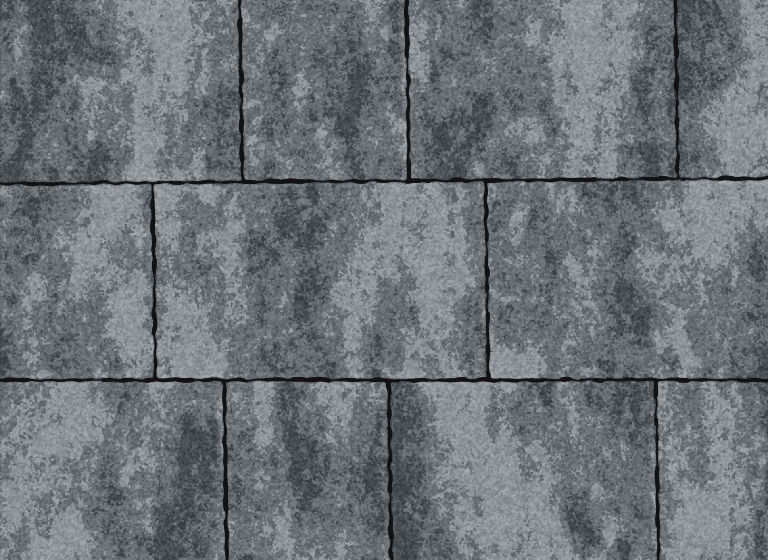
A WebGL 2 fragment shader for this texture:

```glsl
#version 300 es
precision highp float;
// Three courses of weathered grey concrete paving slabs with dark, chipped joints.
uniform vec2 u_resolution;
out vec4 outColor;

vec3 hash3(vec2 p) {
  vec3 h = fract(vec3(p.xyx) * vec3(0.1031, 0.1030, 0.0973));
  h += dot(h, h.yxz + 33.33);
  return fract((h.xxy + h.yzz) * h.zyx);
}

// Cellular noise centred on zero: low sharpness gives clouds, high gives grains.
float cells(vec2 p, float sharpness) {
  vec2 base = floor(p), f = p - base;
  float sum = 0.0, total = 0.0;
  for (int y = -1; y <= 1; y++)
    for (int x = -1; x <= 1; x++) {
      vec2 o = vec2(x, y);
      vec3 h = hash3(base + o);
      vec2 d = o + h.xy - f;
      float weight = exp(-sharpness * dot(d, d));
      sum += weight * h.z;
      total += weight;
    }
  return sum / total - 0.5;
}

// Blotches stretched upright at large scale, rounder as they get finer.
float mottle(vec2 p) {
  float sum = 0.0, amp = 0.8, freq = 12.0;
  for (int i = 0; i < 5; i++) {
    sum += amp * cells(p * freq * vec2(1.0, 0.35 + 0.15 * float(i)) + 17.0 * float(i), 8.0);
    amp *= 0.84;
    freq *= 2.05;
  }
  return sum;
}

// Distance inward from the edge of a slab with rounded corners.
float slabDepth(vec2 p, vec2 halfSize, float radius) {
  vec2 q = abs(p) - halfSize + radius;
  return radius - length(max(q, 0.0)) - min(max(q.x, q.y), 0.0);
}

void main() {
  vec2 p = gl_FragCoord.xy / u_resolution.x;
  float pixel = 1.0 / u_resolution.x;

  // Uneven laying: wavy edges and a slightly tilted upper joint.
  vec2 w = p;
  w += 0.0005 * (sin(p.yx * 95.0 + 3.0 * sin(p.yx * 41.0)) + sin(p.yx * 233.0 + p * 9.0));
  w.y -= 0.007 * (p.x - 0.5) * smoothstep(0.3, 0.48, p.y);

  // Courses, counted -1, 0, 1 from the bottom.
  float rowHeight = 0.259;
  float row = floor((w.y - 0.2344) / rowHeight);
  float rowCentre = 0.2344 + rowHeight * (row + 0.5);
  w.x += 0.015 * (w.y - rowCentre);

  // Upright joints, pale band position and band strength of each course.
  vec3 joints = vec3(0.294, 0.508, 0.856);
  vec4 paleAt = vec4(0.06, 0.45, 0.64, 0.92);
  vec4 strength = vec4(0.6, 0.7, 1.0, 0.5);
  if (row > 0.5) {
    joints = vec3(0.314, 0.531, 0.881);
    paleAt = vec4(0.21, 0.36, 0.77, 1.0);
    strength = vec4(1.0, 0.35, 0.8, 0.7);
  } else if (row > -0.5) {
    joints = vec3(0.2005, 0.634, 1.068);
    paleAt = vec4(0.17, 0.58, 0.95, 1.0);
    strength = vec4(0.5, 0.4, 0.35, 0.5);
  }
  float left = -0.2, right = 1.2;
  int slab = 0;
  for (int i = 0; i < 3; i++) {
    if (w.x > joints[i]) {
      left = joints[i];
      slab = i + 1;
    } else {
      right = min(right, joints[i]);
    }
  }
  vec2 centre = vec2(0.5 * (left + right), rowCentre);
  vec2 local = w - centre;
  float depth = slabDepth(local, 0.5 * vec2(right - left, rowHeight), 0.005);

  // Upright pale and dark bands, broken up by blotches.
  vec2 seeded = p + vec2(7.3 * float(slab), 5.1 * row + 9.0);
  float band = cos(20.0 * (w.x - paleAt[slab]) + 1.8 * cells(seeded * vec2(9.0, 6.0), 7.0));
  float streak = cells(seeded * vec2(60.0, 7.0), 8.0);
  float grit = cells(seeded * 400.0, 9.0);
  float coarse = cells(seeded * 210.0, 8.0);
  float wear = 0.36 * strength[slab] * band + 0.75 * mottle(seeded) + 0.25 * streak + 0.2 * grit;

  // Pale flaking crust, dark stain and fine sandy grain.
  float crust = smoothstep(0.1, 0.3, wear);
  float stain = 1.0 - smoothstep(-0.42, -0.1, wear);
  float tone = 0.435 + 0.06 * clamp(wear, -0.5, 0.5) + 0.115 * crust - 0.105 * stain;
  tone += 0.13 * grit + 0.06 * coarse;

  // Worn rim: a faint lit edge, shaded where it rolls into the joint.
  tone += 0.02 * exp(-pow((depth - 0.0055) / 0.002, 2.0));
  tone *= mix(0.75, 1.0, smoothstep(0.001, 0.004, depth));
  vec3 stone = tone + vec3(-0.019, 0.0, 0.021);

  // Chipped joint of varying width.
  float gap = 0.0021 + 0.0026 * cells(p * 75.0, 10.0);
  float face = smoothstep(-0.6 * pixel, 0.6 * pixel, depth - gap);
  vec3 jointColor = vec3(0.07, 0.07, 0.08);
  outColor = vec4(mix(jointColor, stone, face), 1.0);
}
```
